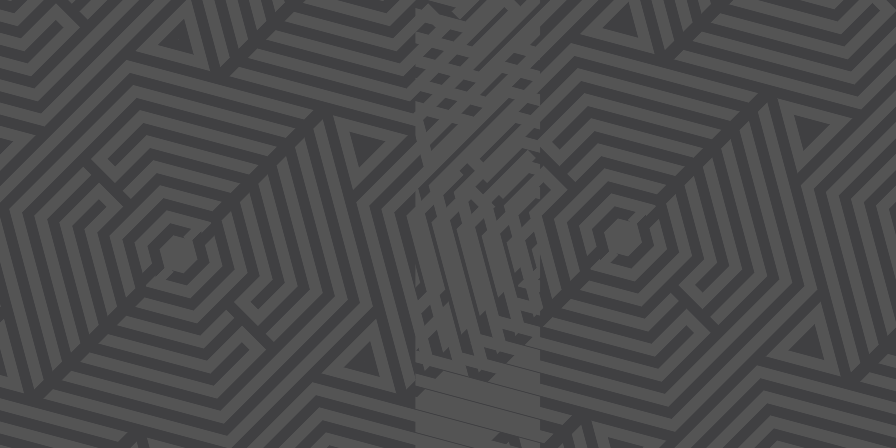
Reproduce this pattern procedurally as a WebGL 1 fragment shader.

```glsl
precision highp float;
// Woven hexagon maze: concentric grey bands fill twisted hexagons and the small
// triangles between them. Two offset panels of the same lattice overlap in a
// vertical band, where their light strokes add up. One unit is one band period.

uniform vec2 u_resolution;

const float PITCH = 16.5644;     // spacing of hexagon centres
const float APOTHEM = 8.0;       // bands from centre to side
const float DARK_HALF = 0.242;   // half width of a dark line

// Hexagon norm with side normals at 15, 75 and 135 degrees
float hexNorm(vec2 p) {
  vec3 sides = vec3(dot(p, vec2(0.9659, 0.2588)),
                    dot(p, vec2(0.2588, 0.9659)),
                    dot(p, vec2(-0.7071, 0.7071)));
  sides = abs(sides);
  return max(sides.x, max(sides.y, sides.z));
}

float boxDistance(vec2 p, vec2 halfSize) {
  vec2 d = abs(p) - halfSize;
  return max(d.x, d.y);
}

// Signed distance to the dark lines, negative inside them
float mazeDistance(vec2 p) {
  // Closest hexagon among the neighbouring lattice cells
  float row = floor(p.y / (PITCH * 0.86603) + 0.5);
  float column = floor(p.x / PITCH - 0.5 * row + 0.5);
  float edge = 1000.0;
  vec2 local = vec2(0.0);
  for (int j = -1; j <= 1; j++) {
    for (int i = -1; i <= 1; i++) {
      vec2 cell = vec2(column + float(i), row + float(j));
      vec2 q = p - PITCH * vec2(cell.x + 0.5 * cell.y, 0.86603 * cell.y);
      float d = hexNorm(q) - APOTHEM;
      if (d < edge) {
        edge = d;
        local = q;
      }
    }
  }

  // Bands inside the hexagons and, beyond their edges, inside the triangles
  float lines = abs(fract(edge + 0.5) - 0.5) - DARK_HALF;
  float core = edge + APOTHEM - 2.0;
  if (core < -1.5) lines = 0.5 - DARK_HALF;

  // Axes along and across the long diagonal, with half-turn symmetry
  vec2 q = vec2(local.x + local.y, local.y - local.x) * 0.7071;
  if (q.y < 0.0) q = -q;

  // Light caps join neighbouring bands beside a dark notch
  float caps = min(boxDistance(q - vec2(0.5, 5.0), vec2(0.27, 0.3)),
                   boxDistance(q - vec2(-0.5, 4.0), vec2(0.27, 0.3)));
  // A light bridge and a dark cut turn the core into an S
  caps = min(caps, boxDistance(q - vec2(1.1, 0.1), vec2(0.4, 0.3)));
  lines = max(lines, -caps);
  lines = min(lines, boxDistance(q - vec2(0.0, 4.5), vec2(DARK_HALF, 1.5)));
  lines = min(lines, boxDistance(q - vec2(-1.6, 0.3), vec2(0.6, DARK_HALF)));

  // Dark diagonal from corner to corner, stopping at the core
  return min(lines, max(q.y - 0.29, max(edge, -core)));
}

void main() {
  float unitsHigh = 19.94;
  float pixel = unitsHigh / u_resolution.y;
  vec2 p = gl_FragCoord.xy * pixel;

  // Light strokes of each panel, cut at its vertical seam
  float leftLight = smoothstep(-0.5 * pixel, 0.5 * pixel,
                               mazeDistance(p - vec2(7.945, 8.62)));
  float rightLight = smoothstep(-0.5 * pixel, 0.5 * pixel,
                                mazeDistance(p - vec2(27.73, 9.373)));
  leftLight *= 1.0 - smoothstep(-0.5 * pixel, 0.5 * pixel, p.x - 24.04);
  rightLight *= smoothstep(-0.5 * pixel, 0.5 * pixel, p.x - 18.49);

  float light = max(leftLight, rightLight);
  gl_FragColor = vec4(mix(vec3(0.25, 0.25, 0.26), vec3(0.33), light), 1.0);
}
```
